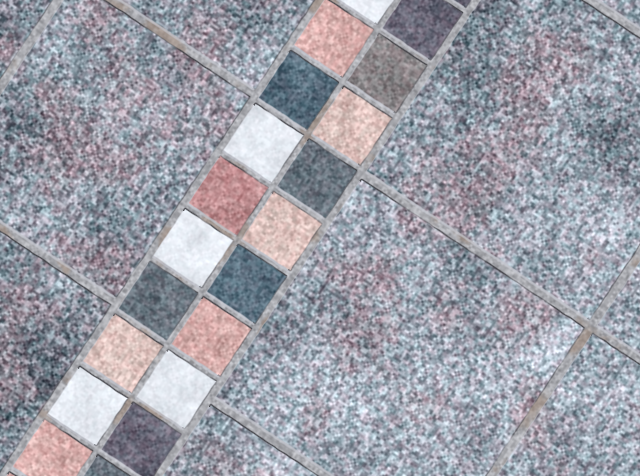
This texture is drawn by a Shadertoy shader. Its source:

```glsl
// Speckled stone floor slabs divided by a diagonal two-column band of small mosaic tiles.

// Layout, in canvas heights; axes are (across, along) the band
const vec2 ALONG = vec2(0.555, -0.832);
const vec2 ACROSS = vec2(0.832, 0.555);
const float BAND_LEFT = 0.560;
const float BAND_RIGHT = 0.830;
const vec2 MOSAIC_ORIGIN = vec2(0.560, -0.0085), MOSAIC_SIZE = vec2(0.135, 0.133);
const vec2 LEFT_ORIGIN = vec2(0.560, 0.132), LEFT_SIZE = vec2(0.458, 0.526);
const vec2 RIGHT_ORIGIN = vec2(0.830, 0.119), RIGHT_SIZE = vec2(0.584, 0.570);
const float MOSAIC_GAP = 0.0065;   // half widths of the joints
const float SLAB_GAP = 0.0100;
const float CORNER = 0.002;
const float EDGE_WEAR = 0.0016;
const float LINE_WIDTH = 0.0026;   // dark line along the shaded tile edges
const float GRAIN_SCALE = 200.0;
const float SLAB_CONTRAST = 0.66, GLAZE_CONTRAST = 0.32, WHITE_CONTRAST = 0.12;

// Colours
const vec3 GROUT = vec3(0.67, 0.675, 0.695);
const vec3 GROUT_SHADOW = vec3(0.25, 0.25, 0.27);
const vec3 GROUT_LIGHT = vec3(0.80, 0.81, 0.85);
const vec3 RUST = vec3(0.60, 0.50, 0.43);
const vec3 SLAB_DARK = vec3(0.45, 0.485, 0.53);
const vec3 SLAB_LIGHT = vec3(0.72, 0.75, 0.80);
const vec3 SLAB_RED = vec3(0.63, 0.56, 0.60);
const vec3 GLAZES[8] = vec3[8](
    vec3(0.90, 0.92, 0.95),   // 0 white
    vec3(0.85, 0.69, 0.68),   // 1 pink
    vec3(0.75, 0.56, 0.57),   // 2 red
    vec3(0.86, 0.76, 0.74),   // 3 peach
    vec3(0.34, 0.42, 0.48),   // 4 teal
    vec3(0.41, 0.45, 0.49),   // 5 slate
    vec3(0.42, 0.41, 0.47),   // 6 plum
    vec3(0.53, 0.51, 0.52));  // 7 brown
// Glaze order from the lowest row upwards, left and right column
const int LEFT_GLAZES[10] = int[10](1, 0, 3, 5, 0, 2, 0, 4, 1, 0);
const int RIGHT_GLAZES[10] = int[10](5, 6, 0, 1, 4, 3, 5, 3, 7, 6);

float hash(vec2 p) {
    vec3 q = fract(p.xyx * 0.1031);
    q += dot(q, q.yzx + 33.33);
    return fract((q.x + q.y) * q.z);
}

float noise(vec2 p) {
    vec2 i = floor(p), f = fract(p);
    f = f * f * (3.0 - 2.0 * f);
    return mix(mix(hash(i), hash(i + vec2(1, 0)), f.x),
               mix(hash(i + vec2(0, 1)), hash(i + 1.0), f.x), f.y);
}

float fbm(vec2 p) {
    float sum = 0.0, amp = 0.5;
    for (int i = 0; i < 5; i++) {
        sum += amp * noise(p);
        p = mat2(1.6, 1.2, -1.2, 1.6) * p + 17.3;
        amp *= 0.5;
    }
    return sum;
}

float roundedBox(vec2 p, vec2 halfSize) {
    vec2 d = abs(p) - halfSize + CORNER;
    return length(max(d, 0.0)) + min(max(d.x, d.y), 0.0) - CORNER;
}

vec3 slabColour(vec2 p, vec2 id) {
    float tone = 0.40 + 1.5 * (fbm(p * 7.0 + id * 3.7 + 40.0) - 0.48);
    tone += 0.42 * smoothstep(0.85, 0.1, distance(p, vec2(0.95, 0.95)));
    tone -= 0.40 * smoothstep(0.30, 0.05, distance(p, vec2(0.04, 0.76)));
    vec3 col = mix(SLAB_DARK, SLAB_LIGHT, clamp(tone, -0.1, 1.1));
    float red = smoothstep(0.48, 0.68, fbm(p * 9.0 + 81.0));
    return mix(col, SLAB_RED, 0.6 * red);
}

void mainImage(out vec4 fragColor, in vec2 fragCoord) {
    float pixel = 1.0 / iResolution.y;
    vec2 p = vec2(fragCoord.x, iResolution.y - fragCoord.y) * pixel;
    vec2 c = vec2(dot(p, ACROSS), dot(p, ALONG));

    // Pick the grid: mosaic band or the slabs on either side
    bool mosaic = c.x > BAND_LEFT && c.x < BAND_RIGHT;
    bool onLeft = c.x <= BAND_LEFT;
    vec2 origin = mosaic ? MOSAIC_ORIGIN : onLeft ? LEFT_ORIGIN : RIGHT_ORIGIN;
    vec2 size = mosaic ? MOSAIC_SIZE : onLeft ? LEFT_SIZE : RIGHT_SIZE;
    vec2 id = floor((c - origin) / size);
    vec2 local = c - origin - (id + 0.5) * size;
    vec2 halfSize = 0.5 * size - (mosaic ? MOSAIC_GAP : SLAB_GAP);
    local += EDGE_WEAR * (vec2(noise(p * 70.0), noise(p * 70.0 + 50.0)) - 0.5);

    // Speckle from two turned layers, with a faint colour shift
    float grain = 0.55 * noise(c * GRAIN_SCALE + 200.0)
                + 0.45 * noise(p * GRAIN_SCALE * 0.63 + 300.0) - 0.5;
    float warmth = noise(c * GRAIN_SCALE * 0.5 + 97.0) - 0.5;
    vec3 speckle = vec3(grain) + 0.12 * warmth * vec3(1.0, -0.5, -0.3);

    // Stone surface
    vec3 stone;
    float contrast = SLAB_CONTRAST;
    if (mosaic) {
        int row = clamp(int(id.y) + 6, 0, 9);
        int glaze = id.x < 0.5 ? LEFT_GLAZES[row] : RIGHT_GLAZES[row];
        stone = GLAZES[glaze] + 0.16 * (fbm(p * 22.0 + id * 5.0) - 0.48);
        contrast = glaze == 0 ? WHITE_CONTRAST : GLAZE_CONTRAST;
    } else {
        stone = slabColour(p, id + (onLeft ? 20.0 : 60.0));
    }
    stone += contrast * speckle;

    // Joints: pale grout, lit on one side, with rusty stains
    float d = roundedBox(local, halfSize);
    float light = roundedBox(local + vec2(0.001, 0.005), halfSize);
    vec3 joint = GROUT + 0.30 * grain;
    joint = mix(joint, RUST, 0.5 * smoothstep(0.55, 0.72, fbm(p * 14.0 + 5.0)));
    joint = mix(joint, GROUT_LIGHT, 0.6 * smoothstep(pixel, -pixel, light));
    vec3 col = mix(stone, joint, smoothstep(-pixel, pixel, d));

    // Thin broken dark line on the upper and outer edges of each tile
    vec2 rim = local - halfSize;
    float facing = rim.y > rim.x ? 1.0 : 0.55;
    float shaded = max(rim.x, rim.y) > -0.006 ? facing : 0.0;
    float line = smoothstep(LINE_WIDTH * 0.5 + pixel, LINE_WIDTH * 0.5 - pixel, abs(d));
    float wear = smoothstep(0.15, 0.65, noise(p * 28.0 + 11.0));
    col = mix(col, GROUT_SHADOW, shaded * line * (0.35 + 0.65 * wear));

    fragColor = vec4(clamp(col, 0.0, 1.0), 1.0);
}
```
